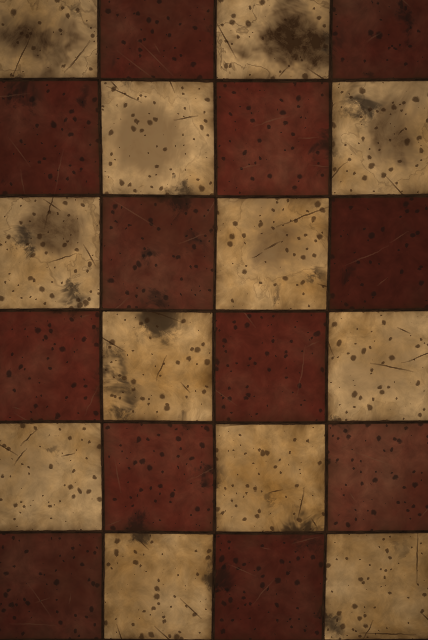
A Shadertoy shader for this texture:

```glsl
// Worn checkerboard of cream and oxblood clay floor tiles with stains, pits and scratches.
#define CREAM_CLAY vec3(0.71, 0.56, 0.37)
#define OCHRE_CLAY vec3(0.54, 0.38, 0.19)
#define RED_CLAY vec3(0.305, 0.125, 0.085)
#define DUST vec3(0.41, 0.28, 0.19)
#define STAIN vec3(0.17, 0.10, 0.05)
#define SOOT vec3(0.10, 0.075, 0.06)
#define JOINT vec3(0.16, 0.105, 0.065)
#define JOINT_HALF_WIDTH 0.008
#define GRAIN 0.13
#define VIGNETTE 0.62

vec2 hash2(vec2 p) {
    vec3 q = fract(p.xyx * vec3(0.1031, 0.1030, 0.0973));
    q += dot(q, q.yzx + 33.33);
    return fract((q.xx + q.yz) * q.zy);
}

// Layered, warped sines: soft mottling around zero
float mottling(vec2 p) {
    float sum = 0.0, amp = 0.5;
    for (int i = 0; i < 6; i++) {
        p = mat2(1.36, 1.08, -1.08, 1.36) * p + 0.5 * sin(p.yx * 1.3) + 1.7;
        sum += amp * sin(p.x) * sin(p.y);
        amp *= 0.68;
    }
    return sum;
}

// Cellular spots of random size, mostly tiny
float spots(vec2 p, float soft) {
    float cover = 0.0;
    for (int y = -1; y <= 1; y++)
    for (int x = -1; x <= 1; x++) {
        vec2 cell = floor(p) + vec2(x, y);
        float radius = 0.4 * pow(hash2(cell + 71.0).x, 5.0);
        float dist = length(p - cell - hash2(cell));
        float spot = 1.0 - smoothstep(radius * 0.5, radius + soft, dist);
        cover = max(cover, spot * smoothstep(0.0, soft, radius));
    }
    return cover;
}

// A few fine tapered scratches inside one tile
float scratches(vec2 local, vec2 tile, float soft) {
    float cover = 0.0;
    for (int i = 0; i < 4; i++) {
        vec2 center = hash2(tile * 7.0 + float(i) * 13.1);
        vec2 shape = hash2(tile + float(i) * 5.7 + 40.0);
        vec2 dir = vec2(cos(6.28 * shape.x), sin(6.28 * shape.x));
        float halfLength = 0.04 + 0.22 * shape.y * shape.y;
        vec2 q = local - center;
        float along = dot(q, dir);
        float dist = length(q - dir * clamp(along, -halfLength, halfLength));
        float taper = 1.0 - 0.7 * smoothstep(0.0, halfLength, abs(along));
        cover = max(cover, taper * (1.0 - smoothstep(0.002, 0.004 + soft, dist)));
    }
    return cover;
}

// Tile coordinates counted from the top left, tapering slightly downwards
vec2 tileGrid(vec2 uv) {
    float down = 1.0 - uv.y;
    float s = down - 0.125;
    float column = 2.0 + (uv.x - 0.504 + 0.005 * down) / (0.272 - 0.0145 * down);
    return vec2(column, 1.0 + 5.45 * s + 0.294 * s * s);
}

void mainImage(out vec4 fragColor, in vec2 fragCoord) {
    vec2 uv = fragCoord / iResolution.xy;
    float pixel = 3.8 / iResolution.x;
    vec2 grid = tileGrid(uv);
    grid += 0.006 * sin(grid.yx * vec2(2.3, 1.9));
    vec2 tile = floor(grid), local = fract(grid);
    vec2 rnd = hash2(tile + 3.0), rnd2 = hash2(tile + 19.0);
    bool isCream = mod(tile.x + tile.y, 2.0) < 0.5;

    // Surface noise, cut off from tile to tile
    vec2 p = grid + 20.0 * rnd;
    float cloud = mottling(p * 1.6);
    float mid = mottling(p * 4.0 + 9.0);
    float fine = mottling(p * 11.0);

    // Clay bodies
    vec3 cream = mix(CREAM_CLAY, OCHRE_CLAY,
        clamp(0.3 + 0.45 * cloud + 0.25 * mid + 0.6 * (rnd.x - 0.5), 0.0, 1.0));
    vec3 red = mix(RED_CLAY, DUST,
        clamp(0.5 * rnd.x * rnd.x + 0.22 * cloud + 0.16 * mid, 0.0, 0.7));
    red *= 0.82 + 0.3 * rnd.y;
    vec3 color = (isCream ? cream : red) * (1.0 + GRAIN * fine);

    // Brown stain with a tide mark, heavier towards the top left
    float wear = 0.6 * rnd2.x * rnd2.x + 0.6 * exp(-0.35 * (tile.x + tile.y));
    float spread = length(local - 0.5 - 0.5 * (rnd2 - 0.5)) + 0.28 * cloud + 0.16 * mid;
    float stain = 1.0 - smoothstep(0.02, 0.42, spread);
    float tide = 1.0 - smoothstep(0.0, 0.02 + pixel, abs(spread - 0.44));
    float stainStrength = isCream ? 1.0 : 0.3;
    color = mix(color, STAIN, clamp(stainStrength * wear * (stain * (1.0 + 0.4 * fine) + 0.3 * tide), 0.0, 0.9));

    // Soot blots, pits and scratches
    vec2 ragged = 0.22 * vec2(mid, fine);
    float blot = spots(grid * 1.9 + ragged, 0.12);
    color = mix(color, SOOT, 0.65 * blot * smoothstep(-0.5, 0.3, mid));
    float pits = spots(p * 13.0 + ragged, 13.0 * pixel * 0.6);
    color = mix(color, isCream ? STAIN : SOOT, 0.6 * pits);
    float scratch = scratches(local + 0.012 * mid, tile, 0.6 * pixel);
    color = mix(color, isCream ? STAIN : DUST, (isCream ? 0.6 : 0.4) * scratch);

    // Rounded tile edges, grime and joints
    vec2 corner = abs(local - 0.5) - (0.485 - JOINT_HALF_WIDTH - 0.004 * rnd2.y);
    float inside = 0.015 - length(max(corner, 0.0)) - min(max(corner.x, corner.y), 0.0);
    inside -= 0.006 * max(fine + 0.5 * mid, 0.0);
    color = mix(color, STAIN, clamp(exp(-18.0 * max(inside, 0.0)) * (0.32 + 0.4 * mid), 0.0, 0.6));
    vec3 joint = JOINT * (1.0 + 0.35 * fine);
    color = mix(joint, color, smoothstep(-0.5 * pixel, 0.5 * pixel + 0.006, inside));

    // Light falls off towards the corners
    vec2 offCenter = uv - vec2(0.52, 0.53);
    color *= 1.02 - VIGNETTE * dot(offCenter, offCenter);
    fragColor = vec4(clamp(color, 0.0, 1.0), 1.0);
}
```
